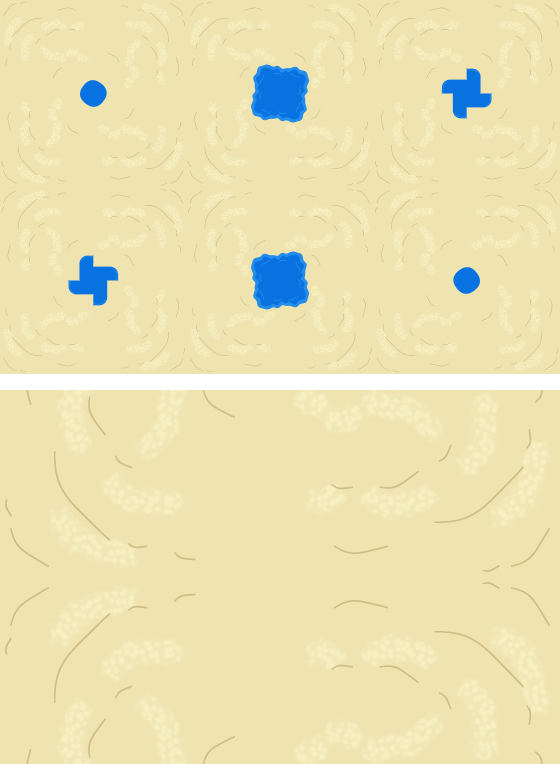
Top, the full canvas; bottom, a detail of the centre.
A Shadertoy shader for this pattern:

```glsl
// Sand tiles, three by two, holding blue pebbles, ponds and pinwheels; the lower row is mirrored.

// Each tile is 256 units wide, centred on zero.
const vec4 DRIFTS[7] = vec4[7](
    vec4(100, 102, 71, 118), vec4(76, 87, 50, 94), vec4(93, 43, 92, 66),
    vec4(60, 68, 49, 43), vec4(93, 18, 91, 24), vec4(48, 12, 49, 17),
    vec4(57, 26, 55, 32));
const vec4 CREASES[10] = vec4[10](
    vec4(103, 71, 78, 111), vec4(123, 106, 106, 123), vec4(125, 93, 123, 100),
    vec4(69, 113, 61, 114), vec4(48, 117, 39, 120), vec4(87, 46, 80, 63),
    vec4(75, 73, 68, 78), vec4(35, 43, 21, 55), vec4(86, 24, 87, 33),
    vec4(114, 25, 114, 49));

vec2 hash2(vec2 p) {
    return fract(sin(vec2(dot(p, vec2(127.1, 311.7)), dot(p, vec2(269.5, 183.3)))) * 4375.85);
}

// Distance to the nearest cell point, in cell widths
float cellular(vec2 p) {
    float nearest = 2.0;
    for (int j = -1; j <= 1; j++)
    for (int i = -1; i <= 1; i++) {
        vec2 cell = floor(p) + vec2(i, j);
        nearest = min(nearest, length(cell + hash2(cell) - p));
    }
    return nearest;
}

// Distance to a slightly bowed stroke from ends.xy to ends.zw
float stroke(vec2 p, vec4 ends) {
    vec2 span = ends.zw - ends.xy;
    float len = length(span);
    vec2 dir = span / len, q = p - ends.xy;
    float along = dot(q, dir), h = clamp(along / len, 0.0, 1.0);
    float across = dir.x * q.y - dir.y * q.x;
    across += len * (0.48 * h * (1.0 - h) + 0.025 * sin(6.2832 * h));
    return length(vec2(along - h * len, across));
}

float roundBox(vec2 p, vec2 halfSize, float radius) {
    vec2 q = abs(p) - halfSize + radius;
    return length(max(q, 0.0)) + min(max(q.x, q.y), 0.0) - radius;
}

vec2 quarterTurn(vec2 p) { return vec2(-p.y, p.x); }

// Coverage of a shape with signed distance d, for a pixel of size px
float fill(float d, float px) { return clamp(0.5 - d / px, 0.0, 1.0); }

vec3 sand(vec2 p, float px) {
    // Fold four quarter turns onto one quadrant
    for (int i = 0; i < 3; i++)
        if (p.x < 0.0 || p.y < 0.0) p = quarterTurn(p);

    float drift = 1e3, crease = 1e3;
    for (int i = 0; i < 7; i++) drift = min(drift, stroke(p, DRIFTS[i]));
    for (int i = 0; i < 10; i++) crease = min(crease, stroke(p, CREASES[i]));

    // Pale grains gathered in the drifts
    float mask = 1.0 - smoothstep(3.5, 7.5, drift + 1.2 * sin(p.x * 0.7) * sin(p.y * 0.6));
    float grain = 1.0 - smoothstep(0.2, 0.6, cellular(p / 3.2));
    vec3 col = mix(vec3(0.937, 0.89, 0.69), vec3(0.965, 0.94, 0.76), mask * (0.35 + 0.6 * grain));
    return mix(col, vec3(0.79, 0.72, 0.49), 0.85 * fill(crease - 0.4, px));
}

float pinwheel(vec2 p) {
    float d = roundBox(p, vec2(19), 0.5);
    for (int i = 0; i < 4; i++) {
        // Each blade is square at its inner side, rounded at the outer corner
        float blade = max(roundBox(p - vec2(0, 10), vec2(19, 24), 11.0), max(-p.x, -p.y));
        d = min(d, blade);
        p = quarterTurn(p);
    }
    return d;
}

void mainImage(out vec4 fragColor, in vec2 fragCoord) {
    vec2 grid = fragCoord / iResolution.xy * vec2(3, 2);
    vec2 tile = floor(grid), p = (fract(grid) - 0.5) * 256.0;
    float px = 768.0 / iResolution.x;
    bool lower = tile.y < 0.5;
    if (lower) p.y = -p.y;
    float kind = lower ? 2.0 - tile.x : tile.x;

    vec3 blue = vec3(0.03, 0.45, 0.88), paleBlue = vec3(0.14, 0.55, 0.93);
    vec3 col = sand(p, px);
    float r = length(p), a = atan(p.y, p.x);

    if (kind < 0.5) {
        // Pebble
        col = mix(col, blue, fill(r - 17.8 - 0.5 * cos(4.0 * a - 0.5), px));
    } else if (kind < 1.5) {
        // Pond with a pale rim and a broken inner ripple
        float shore = 40.3 + 5.3 * cos(4.0 * (a - 0.68)) + 0.9 * sin(12.0 * a + 1.0) + 0.8 * sin(20.0 * a);
        float rim = 5.0 + 1.3 * sin(16.0 * a + 2.0);
        vec3 water = mix(paleBlue, blue, fill(r - shore + rim, px));
        float ripple = fill(abs(r - 0.73 * shore) - 0.6, px);
        water = mix(water, paleBlue, ripple * smoothstep(-0.3, 0.1, sin(8.0 * a + 0.6)));
        col = mix(col, water, fill(r - shore, px));
    } else {
        // Pinwheel with pale flecks at the blade tips
        float d = pinwheel(p);
        float fleck = fill(abs(d + 1.6) - 0.5, px) * smoothstep(30.0, 32.0, r);
        col = mix(col, mix(blue, paleBlue, fleck), fill(d, px));
    }
    fragColor = vec4(col, 1.0);
}
```
